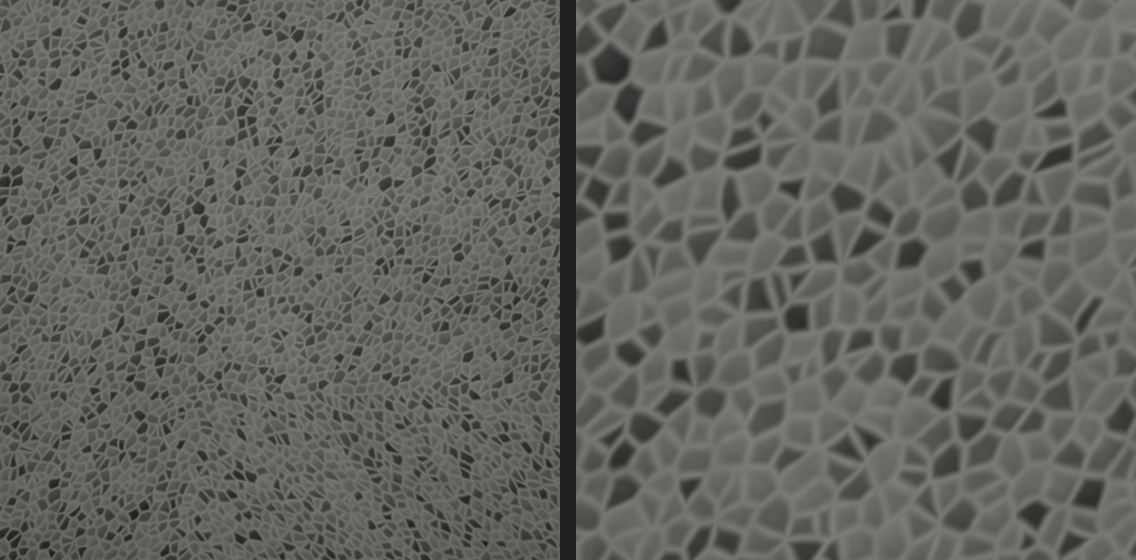
Left, the full canvas; right, a detail of the centre.
Give the GLSL for this texture, as a three.js fragment shader.

```glsl
// Fine grey foam: a dense sheet of small dark pits parted by thin pale ridges.
// Rounded Voronoi cells are measured with a directional metric, so the pits
// stretch one way over most of the sheet and the other way in a lower patch.

#define CELLS 57.0
#define MAIN_STRETCH 0.28
#define PATCH_STRETCH 0.42
#define PATCH_CORNER vec2(0.35, 0.30)
#define RIDGE_TONE 0.462
#define SHALLOW_PIT 0.06
#define DEEP_PIT 0.27
#define PIT_RADIUS 0.25
#define EDGE_ROUNDING 0.08
#define WARP 0.22
#define TINT vec3(1.008, 1.0, 0.962)

varying vec2 vUv;

vec2 hash2(vec2 p) {
  p = vec2(dot(p, vec2(127.1, 311.7)), dot(p, vec2(269.5, 183.3)));
  return fract(sin(p) * 43758.55);
}

float gradientAt(vec2 corner, vec2 offset) {
  return dot(hash2(corner) * 2.0 - 1.0, offset);
}

float gradientNoise(vec2 p) {
  vec2 i = floor(p);
  vec2 f = p - i;
  vec2 u = f * f * f * (f * (f * 6.0 - 15.0) + 10.0);
  vec2 r = vec2(1.0, 0.0);
  float low = mix(gradientAt(i, f), gradientAt(i + r.xy, f - r.xy), u.x);
  float high = mix(gradientAt(i + r.yx, f - r.yx), gradientAt(i + 1.0, f - 1.0), u.x);
  return mix(low, high, u.y);
}

float smoothMin(float a, float b, float k) {
  float h = max(k - abs(a - b), 0.0) / k;
  return min(a, b) - h * h * k * 0.25;
}

// Shortens distances along a unit axis, which lengthens cells that way
mat2 stretchMetric(vec2 axis, float amount) {
  return mat2(1.0 - amount * axis.x * axis.x, -amount * axis.x * axis.y,
              -amount * axis.x * axis.y, 1.0 - amount * axis.y * axis.y);
}

// Grain direction: rising to the right, falling inside the lower patch
mat2 grainMetric(vec2 uv) {
  vec2 wobble = 0.02 * vec2(gradientNoise(uv * 18.0), gradientNoise(uv * 18.0 + 40.0));
  vec2 inside = uv - PATCH_CORNER + wobble;
  float inPatch = smoothstep(-0.02, 0.02, inside.x) * smoothstep(0.02, -0.02, inside.y);
  mat2 rising = stretchMetric(vec2(0.64, 0.768), MAIN_STRETCH);
  mat2 falling = stretchMetric(vec2(0.707, -0.707), PATCH_STRETCH);
  return rising * (1.0 - inPatch) + falling * inPatch;
}

// Returns rounded distance to the cell wall, cell random, and offset to centre
vec4 foamCell(vec2 p, mat2 metric) {
  vec2 base = floor(p);
  vec2 nearest = vec2(8.0);
  vec2 nearestId = base;
  for (int y = -2; y <= 2; y++) {
    for (int x = -2; x <= 2; x++) {
      vec2 id = base + vec2(float(x), float(y));
      vec2 d = metric * (id + hash2(id) - p);
      if (dot(d, d) < dot(nearest, nearest)) {
        nearest = d;
        nearestId = id;
      }
    }
  }
  float wall = 1.0;
  for (int y = -2; y <= 2; y++) {
    for (int x = -2; x <= 2; x++) {
      vec2 id = base + vec2(float(x), float(y));
      vec2 d = metric * (id + hash2(id) - p);
      vec2 across = d - nearest;
      if (dot(across, across) > 0.0001) {
        float bisector = dot(0.5 * (nearest + d), normalize(across));
        wall = smoothMin(wall, bisector, EDGE_ROUNDING);
      }
    }
  }
  return vec4(wall, hash2(nearestId + 71.0).x, nearest);
}

void main() {
  vec2 p = vUv * CELLS;
  p += WARP * vec2(gradientNoise(p * 0.8), gradientNoise(p * 0.8 + 23.0));
  vec4 cell = foamCell(p, grainMetric(vUv));

  // Pits of mixed depth, darker on their upper left side
  float bowl = smoothstep(-0.02, PIT_RADIUS, cell.x);
  float depth = mix(SHALLOW_PIT, DEEP_PIT, cell.y * cell.y);
  float slope = dot(cell.zw, vec2(0.5, -0.85));
  float tone = RIDGE_TONE - bowl * (depth + 0.07 * clamp(-slope, -0.5, 0.5));

  // Uneven ridges and soft grain
  tone += 0.035 * gradientNoise(p * 0.7 + 9.0) + 0.03 * gradientNoise(p * 2.3);

  // Broad light, fading to the bottom and the sides
  tone += 0.03 * gradientNoise(vUv * 5.0 + 3.0);
  tone += 0.016 - 0.11 * dot(vUv - vec2(0.52, 0.72), vUv - vec2(0.52, 0.72));

  gl_FragColor = vec4(tone * TINT, 1.0);
}
```
